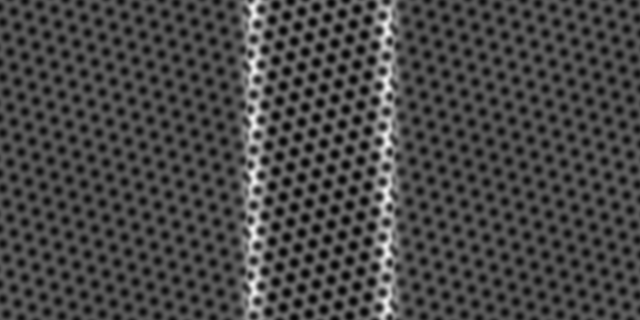
This pattern is drawn by a Shadertoy shader. Its source:

```glsl
// Grey honeycomb lattice with a tilted central grain between two glowing boundaries.

const float PI = 3.14159265;
const float SPACING = 0.048;               // distance between neighbouring holes
const float PERIOD = SPACING * 3.60555;    // repeat along a boundary, sqrt(13) spacings
const float TILT = radians(16.1);          // grain rotation, mirrored across a boundary
const vec2 LEFT_SEAM = vec2(-0.207, 0.031);
const vec2 RIGHT_SEAM = vec2(0.209, -0.024);

// Three plane waves: 0 at the hole centres, 1 at the honeycomb corners
float honeycomb(vec2 p, float spacing, float angle) {
    float waveNumber = 4.0 * PI / (sqrt(3.0) * spacing);
    float sum = 0.0;
    for (int i = 0; i < 3; i++) {
        float a = angle + PI / 6.0 + float(i) * PI / 3.0;
        sum += cos(waveNumber * dot(p, vec2(cos(a), sin(a))));
    }
    return clamp((3.0 - sum) / 4.5, 0.0, 1.0);
}

// Slow uneven brightness from layered sines
float drift(vec2 p) {
    return sin(p.x * 9.0 + 2.0 * sin(p.y * 5.0)) * 0.6
         + sin(p.y * 13.0 - p.x * 6.0 + 1.3) * 0.4;
}

// Bell profile around zero
float bell(float x, float width) {
    return exp(-x * x / (width * width));
}

// Brightness along a boundary, strongest in the gap between hole triples
float seamPulse(float y, float period) {
    return 1.0 - 0.12 * cos(2.0 * PI * y / period);
}

void mainImage(out vec4 fragColor, in vec2 fragCoord) {
    vec2 p = (fragCoord - 0.5 * iResolution.xy) / iResolution.y;
    vec2 seam = p.x < 0.0 ? LEFT_SEAM : RIGHT_SEAM;
    vec2 local = p - seam;
    float outward = local.x * sign(seam.x);

    // Grains share a hole on each seam
    float inner = honeycomb(p - LEFT_SEAM, SPACING, TILT);
    float outer = honeycomb(local, SPACING, -TILT);
    float outside = smoothstep(0.008, 0.034, outward);

    // Surface tone of each grain, with a hazy strip just outside the seam
    float haze = bell(outward - 0.043, 0.022);
    float innerTone = 0.025 + 0.42 * pow(inner, 1.3);
    float outerTone = mix(0.055 + 0.315 * outer, 0.2 + 0.13 * outer, 0.5 * haze);
    float tone = mix(innerTone, outerTone, outside);
    tone *= 1.0 + 0.035 * drift(p);

    // Bright rings on the seam
    float rings = mix(inner, outer, outside);
    float glow = bell(outward, 0.031);
    float ringTone = (0.13 + 0.73 * pow(rings, 1.15)) * seamPulse(local.y, PERIOD);
    tone = mix(tone, ringTone, glow);

    fragColor = vec4(vec3(clamp(tone, 0.0, 1.0)), 1.0);
}
```
